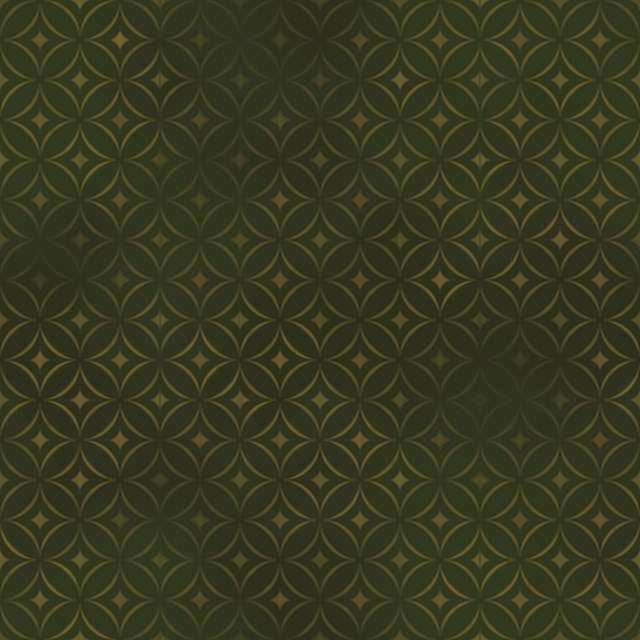
Reproduce this pattern procedurally as a Shadertoy shader.

```glsl
// Worn gold lattice of interlaced tapered circles and four-point stars on dark olive
const float REPEATS = 8.0;
const float CIRCLE_RADIUS = 0.5;
const float ARC_HALF_WIDTH = 0.021;
const float STAR_RADIUS = 0.132;
const vec3 OLIVE_DARK = vec3(0.180, 0.188, 0.110);
const vec3 OLIVE_LIGHT = vec3(0.198, 0.219, 0.125);
const vec3 GOLD = vec3(0.450, 0.378, 0.180);

float hash(vec2 p) {
    return fract(sin(dot(p, vec2(127.1, 311.7))) * 43758.5453);
}

// Value noise that wraps after a whole number of cells
float wrapNoise(vec2 uv, vec2 period, float seed) {
    vec2 p = uv * period;
    vec2 i = floor(p);
    vec2 f = fract(p);
    f = f * f * (3.0 - 2.0 * f);
    vec2 a = mod(i, period) + seed;
    vec2 b = mod(i + 1.0, period) + seed;
    return mix(mix(hash(a), hash(vec2(b.x, a.y)), f.x),
               mix(hash(vec2(a.x, b.y)), hash(b), f.x), f.y);
}

float wrapFbm(vec2 uv, vec2 period, float seed) {
    float sum = 0.0;
    float amplitude = 0.5;
    for (int octave = 0; octave < 4; octave++) {
        sum += amplitude * wrapNoise(uv, period, seed);
        period *= 2.0;
        seed += 17.0;
        amplitude *= 0.5;
    }
    return sum / 0.9375;
}

// Soft round patch on the wrapped canvas
float wornPatch(vec2 uv, vec2 center, float radius) {
    vec2 d = uv - center;
    d -= round(d);
    return exp(-dot(d, d) / (radius * radius));
}

float fill(float dist, float pixel) {
    return clamp(0.5 - dist / pixel, 0.0, 1.0);
}

// Circle stroke that swells on the diagonals and vanishes near the axes
float taperedCircle(vec2 q, float radius, float halfWidth) {
    float swell = 2.0 * abs(q.x * q.y) / max(dot(q, q), 1e-4);
    return abs(length(q) - radius) - halfWidth * (swell - 0.27) / 0.73;
}

// Star bounded by four concave arcs
float concaveStar(vec2 q, float radius) {
    q = abs(q);
    float c = 1.25 * radius;
    float bite = length(vec2(c - radius, c)) - length(q - c);
    return max(bite, max(q.x, q.y) - radius);
}

// One square lattice of circled stars, returned as gold opacity
float starLattice(vec2 p, float seed, float pixel) {
    vec2 q = p - round(p);
    vec2 id = mod(round(p), REPEATS);
    vec2 quadrant = id * 2.0 + step(0.0, q);
    float arcTone = 0.78 + 0.22 * hash(quadrant + seed);
    float starTone = 0.72 + 0.28 * hash(id + seed + 43.0);
    float arc = fill(taperedCircle(q, CIRCLE_RADIUS, ARC_HALF_WIDTH), pixel);
    float star = fill(concaveStar(q, STAR_RADIUS), pixel);
    return max(arc * arcTone, star * starTone);
}

void mainImage(out vec4 fragColor, in vec2 fragCoord) {
    vec2 uv = fragCoord / iResolution.xy;
    vec2 p = uv * REPEATS;
    float pixel = 1.3 * REPEATS / min(iResolution.x, iResolution.y);

    // Two lattices, offset by half a repeat
    float gold = max(starLattice(p, 3.0, pixel), starLattice(p - 0.5, 71.0, pixel));

    // Broad fading with uneven edges
    float fade = wornPatch(uv, vec2(0.43, 0.93), 0.13)
               + 0.75 * wornPatch(uv, vec2(0.36, 0.74), 0.12)
               + 0.75 * wornPatch(uv, vec2(0.10, 0.61), 0.10)
               + 0.90 * wornPatch(uv, vec2(0.79, 0.40), 0.12)
               + 0.75 * wornPatch(uv, vec2(0.27, 0.20), 0.11);
    float mottling = wrapFbm(uv, vec2(7.0), 11.0);
    float wear = clamp(fade * 0.78 + (mottling - 0.45) * 0.9, 0.0, 0.88);

    // Fine rubbing, hairline scratches and two vertical creases
    float rubbing = wrapFbm(uv, vec2(48.0), 29.0);
    float scratch = smoothstep(0.80, 0.95, wrapNoise(uv, vec2(150.0, 24.0), 53.0));
    float creaseDist = abs(fract(uv.x * 2.0) - 0.5) * 0.5;
    float crease = 1.0 - smoothstep(0.0005, 0.0022, creaseDist);
    gold *= (1.0 - wear) * mix(0.78, 1.08, rubbing);
    gold *= (1.0 - 0.22 * scratch) * (1.0 - 0.45 * crease);

    // Cloudy ground with light grain
    float cloud = wrapFbm(uv, vec2(4.0), 87.0);
    vec3 ground = mix(OLIVE_DARK, OLIVE_LIGHT, smoothstep(0.25, 0.70, cloud));
    ground += (rubbing - 0.5) * 0.012;

    fragColor = vec4(mix(ground, GOLD, clamp(gold, 0.0, 1.0)), 1.0);
}
```
